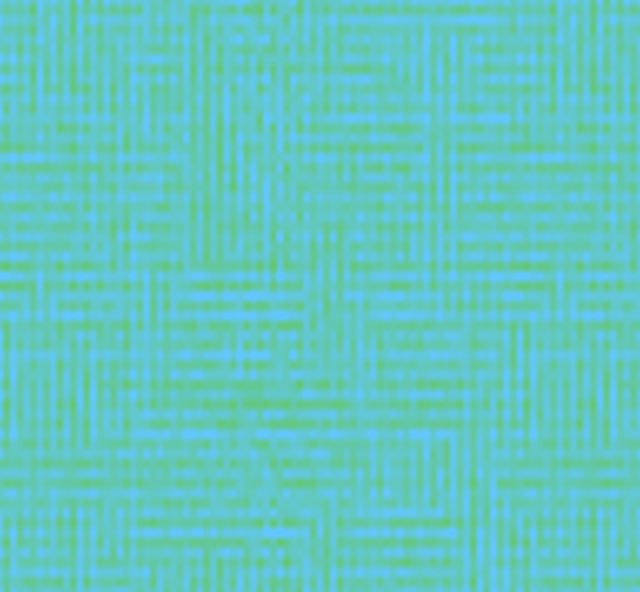
A WebGL 2 fragment shader for this pattern:

```glsl
#version 300 es
precision highp float;
// Woven maze of soft green and blue threads on a repeating noise lattice.

#define CELLS vec2(96.0, 60.0)   // lattice cells across and down
#define REPEAT 78.0              // columns before the weave repeats
#define PATCH 6.0                // cells per patch of one thread direction
#define SEAM 41.0                // column where the weave is most broken
#define THREAD 1.0               // strength of the regular threads
#define WEAR 0.55                // strength of the irregular knots
#define BLUE_MEAN 0.755
#define BLUE_SWING 0.23

uniform vec2 u_resolution;
out vec4 outColor;

float hash(vec2 p) {
    uvec2 q = uvec2(ivec2(p) + 512);
    uint h = q.x * 1597u ^ q.y * 51749u;
    h = (h ^ (h >> 15)) * 73244475u;
    h = (h ^ (h >> 13)) * 73244475u;
    h ^= h >> 16;
    return float(h & 65535u) / 65535.0;
}

// Smooth patches that choose between upright and level threads
float patchNoise(vec2 node) {
    vec2 p = node / PATCH;
    vec2 cell = floor(p);
    vec2 f = smoothstep(0.0, 1.0, p - cell);
    float wrap = REPEAT / PATCH;
    float left = mod(cell.x, wrap);
    float right = mod(cell.x + 1.0, wrap);
    float y = cell.y + 200.0;
    float low = mix(hash(vec2(left, y)), hash(vec2(right, y)), f.x);
    float high = mix(hash(vec2(left, y + 1.0)), hash(vec2(right, y + 1.0)), f.x);
    return mix(low, high, f.y);
}

float alternate(float n) {
    return 1.0 - 2.0 * mod(n, 2.0);
}

// Height of one lattice node: column thread, row thread and a random knot
float nodeHeight(vec2 node) {
    node.x = mod(node.x, REPEAT);
    float upright = mix(0.15, 0.85, smoothstep(0.2, 0.8, patchNoise(node)));
    float column = alternate(node.x) * mix(0.4, 1.0, hash(vec2(node.x, 400.0)));
    float row = alternate(node.y) * mix(0.4, 1.0, hash(vec2(401.0, node.y)));
    float fromSeam = (node.x - SEAM) / 5.0;
    float knots = WEAR * (1.0 + 0.6 * exp(-fromSeam * fromSeam));
    float knot = 2.0 * hash(node) - 1.0;
    return THREAD * mix(row, column, upright) + knots * knot;
}

float weave(vec2 p) {
    vec2 cell = floor(p);
    vec2 f = smoothstep(0.0, 1.0, p - cell);
    float low = mix(nodeHeight(cell), nodeHeight(cell + vec2(1.0, 0.0)), f.x);
    float high = mix(nodeHeight(cell + vec2(0.0, 1.0)), nodeHeight(cell + 1.0), f.x);
    return mix(low, high, f.y);
}

void main() {
    vec2 uv = gl_FragCoord.xy / u_resolution;
    float blue = BLUE_MEAN + BLUE_SWING * weave(uv * CELLS);
    outColor = vec4(0.39, 0.78, clamp(blue, 0.42, 1.0), 1.0);
}
```
